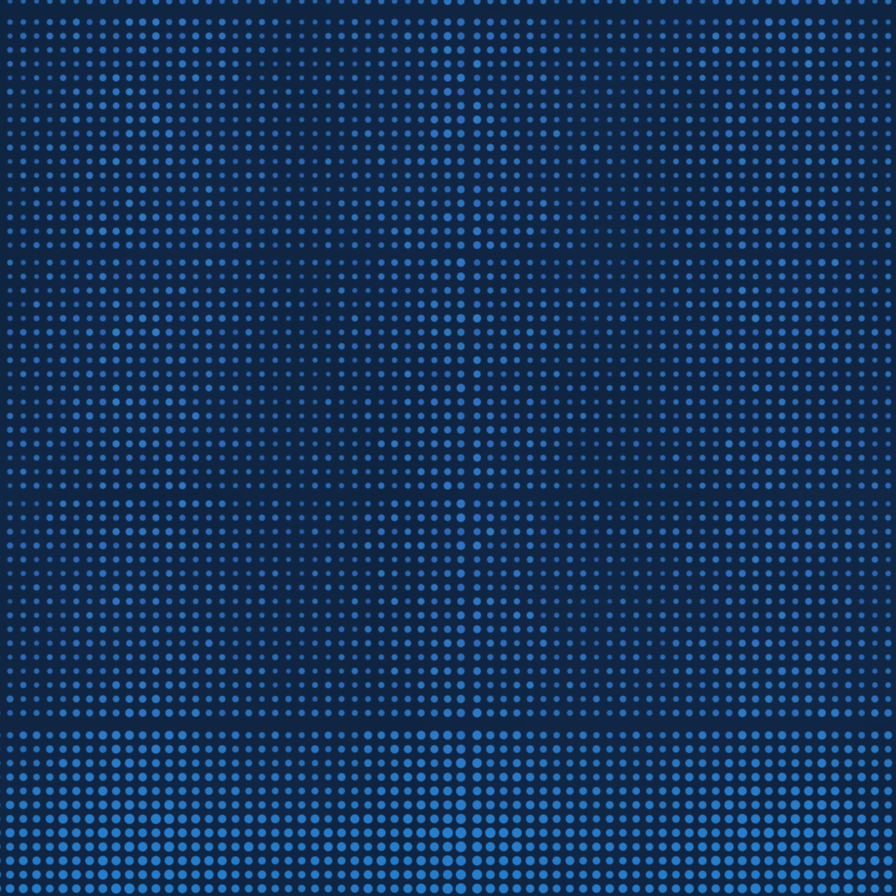
Write a WebGL 1 fragment shader that draws this pattern.

```glsl
precision highp float;
// Halftone field of soft blue dots on dark navy, 68 columns by 63 rows.
// A grid with a few widened gaps gives the cells; broad waves, a rise
// toward the bottom edge and a hash per dot set radius and brightness.

uniform vec2 u_resolution;

const float PI = 3.14159265;

// Grid, in canvas units, measured from the upper left
const vec2 PITCH = vec2(0.0148, 0.01556);
const vec2 FIRST_DOT = vec2(-0.0036, 0.0013);

// Dot size, in canvas units
const float RADIUS_BASE = 0.0029;
const float RADIUS_WAVE = 0.0004;
const float RADIUS_ROWS = 0.00012;
const float RADIUS_RANDOM = 0.0009;
const float RADIUS_SPINE = 0.0006;
const float RADIUS_BOTTOM = 0.0017;
const float EDGE_SOFTNESS = 0.0012;
const float HALO_RADIUS = 0.0046;
const float HALO_STRENGTH = 0.28;

// Broad variation
const float WAVE_PERIOD = 0.352;
const float WAVE_CENTER = 0.514;
const float ROW_PERIOD = 7.0;
const float PATCH_SCALE = 9.0;

// Colours
const vec3 NAVY = vec3(0.055, 0.14, 0.25);
const vec3 NAVY_LIGHT = vec3(0.07, 0.16, 0.29);
const vec3 HALO = vec3(0.09, 0.25, 0.43);
const vec3 DOT_DIM = vec3(0.15, 0.40, 0.66);
const vec3 DOT_BRIGHT = vec3(0.18, 0.49, 0.78);
const vec3 DOT_BOTTOM = vec3(0.13, 0.50, 0.82);

float hash(vec2 p) {
  return fract(sin(dot(p, vec2(127.1, 311.7))) * 43758.5453);
}

float valueNoise(vec2 p) {
  vec2 i = floor(p);
  vec2 f = fract(p);
  f = f * f * (3.0 - 2.0 * f);
  float low = mix(hash(i), hash(i + vec2(1.0, 0.0)), f.x);
  float high = mix(hash(i + vec2(0.0, 1.0)), hash(i + 1.0), f.x);
  return mix(low, high, f.y);
}

// Holds the grid coordinate at a cell border for the width of an extra gap
float skipGap(float t, float lastIndex, float width) {
  return t - clamp(t - lastIndex - 0.5, 0.0, width);
}

vec2 gridCoord(vec2 p) {
  vec2 g = (p - FIRST_DOT) / PITCH;
  g.x = skipGap(g.x, 35.0, 0.22);
  g.y = skipGap(g.y, 0.0, 0.5);
  g.y = skipGap(g.y, 17.0, 0.25);
  g.y = skipGap(g.y, 34.0, 0.3);
  g.y = skipGap(g.y, 50.0, 0.6);
  return g;
}

void main() {
  vec2 p = gl_FragCoord.xy / u_resolution;
  p.y = 1.0 - p.y;

  vec2 grid = gridCoord(p);
  vec2 cell = floor(grid + 0.5);
  float dist = length((grid - cell) * PITCH);

  // Size of this dot, sampled at its cell so that it stays round
  vec2 home = FIRST_DOT + cell * PITCH;
  float wave = cos(2.0 * PI * (home.x - WAVE_CENTER) / WAVE_PERIOD);
  float rows = cos(2.0 * PI * (cell.y - 2.0) / ROW_PERIOD);
  float spine = 1.0 - min(abs(cell.x - 35.0) / 2.0, 1.0);
  float bottom = smoothstep(0.68, 1.0, p.y);
  float chance = hash(cell);
  float radius = RADIUS_BASE + RADIUS_WAVE * wave + RADIUS_ROWS * rows
               + RADIUS_RANDOM * chance * chance
               + RADIUS_SPINE * spine + RADIUS_BOTTOM * bottom;

  // Uneven ground, with a faint glow around each dot
  float patches = valueNoise(p * PATCH_SCALE);
  vec3 color = mix(NAVY, NAVY_LIGHT, 0.6 * patches);
  float glow = exp(-dist * dist / (HALO_RADIUS * HALO_RADIUS));
  color = mix(color, HALO, HALO_STRENGTH * glow * glow);

  // Dot tint: larger ones are brighter, the lowest are more saturated
  float light = clamp(0.5 + 0.2 * wave + 0.6 * (chance - 0.5), 0.0, 1.0);
  vec3 dotColor = mix(DOT_DIM, DOT_BRIGHT, light);
  dotColor.g -= 0.05 * hash(cell + 19.0) * (1.0 - bottom);
  dotColor = mix(dotColor, DOT_BOTTOM, 0.8 * bottom);

  float soft = max(EDGE_SOFTNESS, 0.7 / u_resolution.y);
  float cover = 1.0 - smoothstep(radius - soft, radius + soft, dist);
  gl_FragColor = vec4(mix(color, dotColor, cover), 1.0);
}
```
